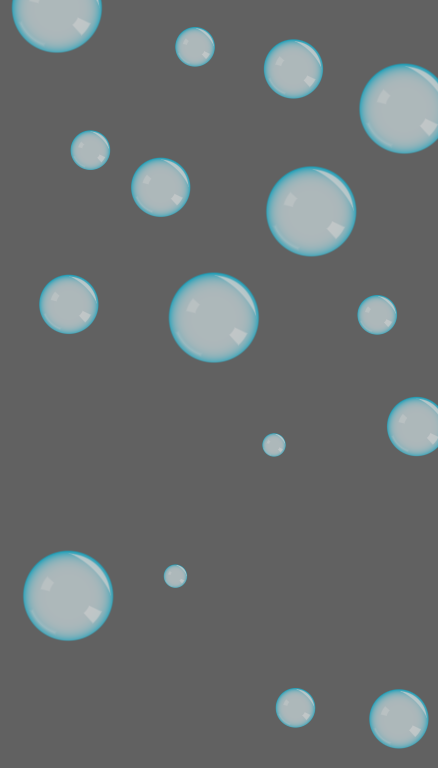
A Shadertoy shader for this background:

```glsl
// Glossy teal-rimmed bubbles in four sizes scattered over flat grey.
#define BUBBLES 16
#define BACKGROUND vec3(0.38)
#define CORE vec3(0.68, 0.72, 0.73)
#define RIM vec3(0.12, 0.63, 0.73)
#define GLINT vec3(0.80, 0.81, 0.81)
#define RIM_FALLOFF 7.5
#define EDGE_SOFTNESS 0.04
#define JITTER vec2(0.035, 0.10)

// Soft mask of a ring segment: mid = (radius, angle), extent = half sizes.
float ringPatch(vec2 p, vec2 mid, vec2 extent, float blur) {
    vec2 axis = vec2(cos(mid.y), sin(mid.y));
    float angle = atan(axis.x * p.y - axis.y * p.x, dot(p, axis));
    vec2 d = abs(vec2(length(p) - mid.x, angle * mid.x)) - extent;
    return 1.0 - smoothstep(-blur, blur, max(d.x, d.y));
}

// Crescent between the inner wall and a larger, displaced circle.
float crescent(vec2 p, float blur) {
    float d = max(length(p) - 0.92, 1.80 - length(p + 0.707));
    return 1.0 - smoothstep(-blur, blur, d);
}

// Bubble colour and coverage at p, where the outline has radius one.
vec4 bubble(vec2 p, float pixel) {
    float soft = max(EDGE_SOFTNESS, pixel);
    float blur = max(0.025, 0.7 * pixel);
    float coverage = 1.0 - smoothstep(1.0 - soft, 1.0 + 0.3 * soft, length(p));

    // Pale body, with the rim a little thicker toward the top
    float depth = min(length(p + vec2(0.0, 0.025)), 1.0);
    vec3 color = mix(CORE, RIM, pow(depth, RIM_FALLOFF));

    // Reflections
    color = mix(color, GLINT, 0.75 * crescent(p, blur));
    color = mix(color, GLINT, 0.65 * ringPatch(p, vec2(0.66, -0.64), vec2(0.15, 0.13), blur));
    color = mix(color, GLINT, 0.40 * ringPatch(p, vec2(0.52, 2.65), vec2(0.10, 0.13), blur));
    color = mix(color, GLINT, 0.35 * ringPatch(p, vec2(0.86, 3.95), vec2(0.02, 0.36), 2.0 * blur));
    return vec4(color, coverage);
}

// Radius by rank: five large, five medium, four small, two tiny.
float radiusOf(int rank) {
    return rank < 5 ? 0.104 : rank < 10 ? 0.0685 : rank < 14 ? 0.046 : 0.0275;
}

void mainImage(out vec4 fragColor, in vec2 fragCoord) {
    vec2 uv = fragCoord / iResolution.x;
    vec2 canvas = vec2(1.0, iResolution.y / iResolution.x);
    vec3 color = BACKGROUND;

    // Even scatter from a low-discrepancy sequence, loosened by sines
    for (int i = 0; i < BUBBLES; i++) {
        float n = float(i);
        vec2 center = fract(vec2(0.13, 0.99) + n * vec2(0.7549, 0.5698)) * canvas;
        center -= JITTER * sin(n * vec2(2.4, 3.7));
        float radius = radiusOf((i * 13) % BUBBLES);
        vec4 layer = bubble((uv - center) / radius, 1.0 / (radius * iResolution.x));
        color = mix(color, layer.rgb, layer.a);
    }
    fragColor = vec4(color, 1.0);
}
```
